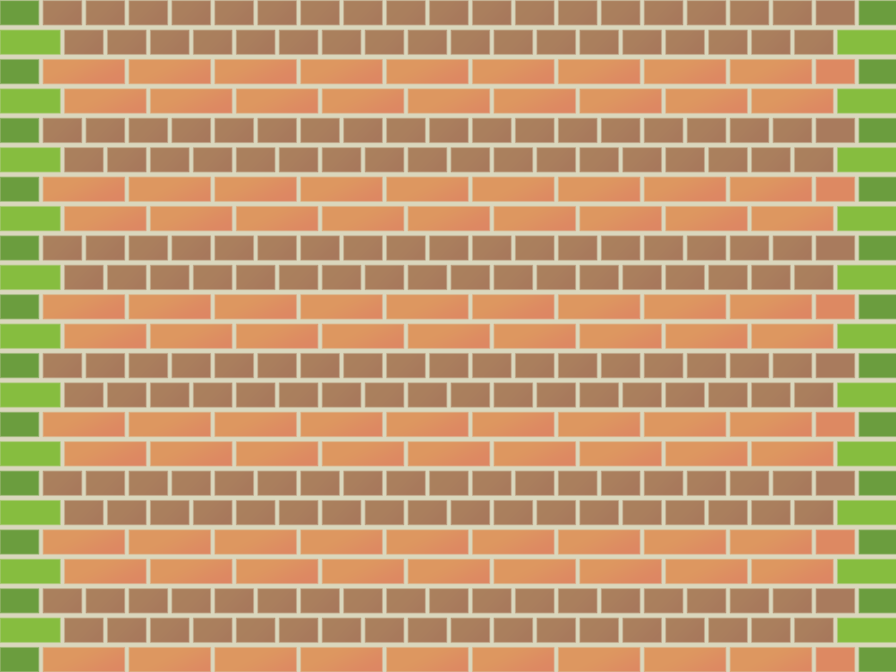
Give the GLSL for this pattern, as a Shadertoy shader.

```glsl
// Brick wall: paired courses of short brown headers and long orange stretchers,
// with green end blocks toothed into both sides. Each course finds the edges of
// its current brick, then shades a soft-edged box with a diagonal gradient.

// Lengths are in canvas heights; brick positions are in header widths.
const float HEADER_PITCH = 0.0639;
const float COURSE_PITCH = 0.04375;
const vec2  WALL_SHIFT   = vec2(0.00295, 0.0028);
const vec2  HALF_JOINT   = vec2(0.0031, 0.0037);
const float CORNER       = 0.0008;
const float EDGE_BLUR    = 0.0011;
const float WALL_START   = 1.0;
const float WALL_END     = 20.0;
const float TOOTH        = 0.5;
const float SHADE_VARIATION = 0.16;

const vec3 MORTAR       = vec3(0.855, 0.845, 0.740);
const vec3 BROWN_LIGHT  = vec3(0.668, 0.500, 0.366);
const vec3 BROWN_DARK   = vec3(0.655, 0.468, 0.360);
const vec3 ORANGE_LIGHT = vec3(0.865, 0.594, 0.376);
const vec3 ORANGE_DARK  = vec3(0.868, 0.525, 0.388);
const vec3 GREEN_LIGHT  = vec3(0.525, 0.740, 0.248);
const vec3 GREEN_DARK   = vec3(0.420, 0.615, 0.245);

float hash(vec2 p) {
    vec3 q = fract(vec3(p.xyx) * 0.1031);
    q += dot(q, q.yzx + 33.33);
    return fract((q.x + q.y) * q.z);
}

float boxDistance(vec2 p, vec2 halfSize, float radius) {
    vec2 d = abs(p) - halfSize + radius;
    return length(max(d, 0.0)) + min(max(d.x, d.y), 0.0) - radius;
}

void mainImage(out vec4 fragColor, in vec2 fragCoord) {
    // Courses are counted from the top edge.
    vec2 p = vec2(fragCoord.x, iResolution.y - fragCoord.y) / iResolution.y;
    p += WALL_SHIFT;
    float u = p.x / HEADER_PITCH;
    float course = floor(p.y / COURSE_PITCH);

    // Odd courses step in by half a header; every second pair is stretchers.
    bool stepped = mod(course, 2.0) > 0.5;
    bool stretcher = mod(course, 4.0) > 1.5;
    float inset = stepped ? TOOTH : 0.0;
    float first = WALL_START + inset;
    float last = WALL_END - inset;
    float brickLength = stretcher ? 2.0 : 1.0;

    // Left and right edges of this brick, cut short where the wall ends.
    float left = first + brickLength * floor((u - first) / brickLength);
    float right = min(left + brickLength, last);
    bool endBlock = u < first || u > last;
    if (endBlock) {
        left = u < first ? 0.0 : last;
        right = u < first ? first : last + 2.0;
    }
    bool closer = !endBlock && !stepped && right > last - 0.5;

    // Soft brick mask.
    vec2 size = vec2((right - left) * HEADER_PITCH, COURSE_PITCH);
    vec2 local = p - vec2(left * HEADER_PITCH, course * COURSE_PITCH);
    float d = boxDistance(local - 0.5 * size, 0.5 * size - HALF_JOINT, CORNER);
    float blur = EDGE_BLUR + 0.5 / iResolution.y;
    float mask = 1.0 - smoothstep(-blur, blur, d);

    // Diagonal shading, a little different on each brick; closers are flat.
    vec2 q = local / size;
    float variation = SHADE_VARIATION * (hash(vec2(left * 2.0, course)) - 0.5);
    float shade = smoothstep(0.3, 1.0, 0.6 * q.x + 0.4 * q.y + variation);
    if (closer) shade = stretcher ? 0.8 : 0.5;

    vec3 brick = stretcher ? mix(ORANGE_LIGHT, ORANGE_DARK, shade)
                           : mix(BROWN_LIGHT, BROWN_DARK, shade);
    if (endBlock) brick = stepped ? GREEN_LIGHT : GREEN_DARK;

    fragColor = vec4(mix(MORTAR, brick, mask), 1.0);
}
```
